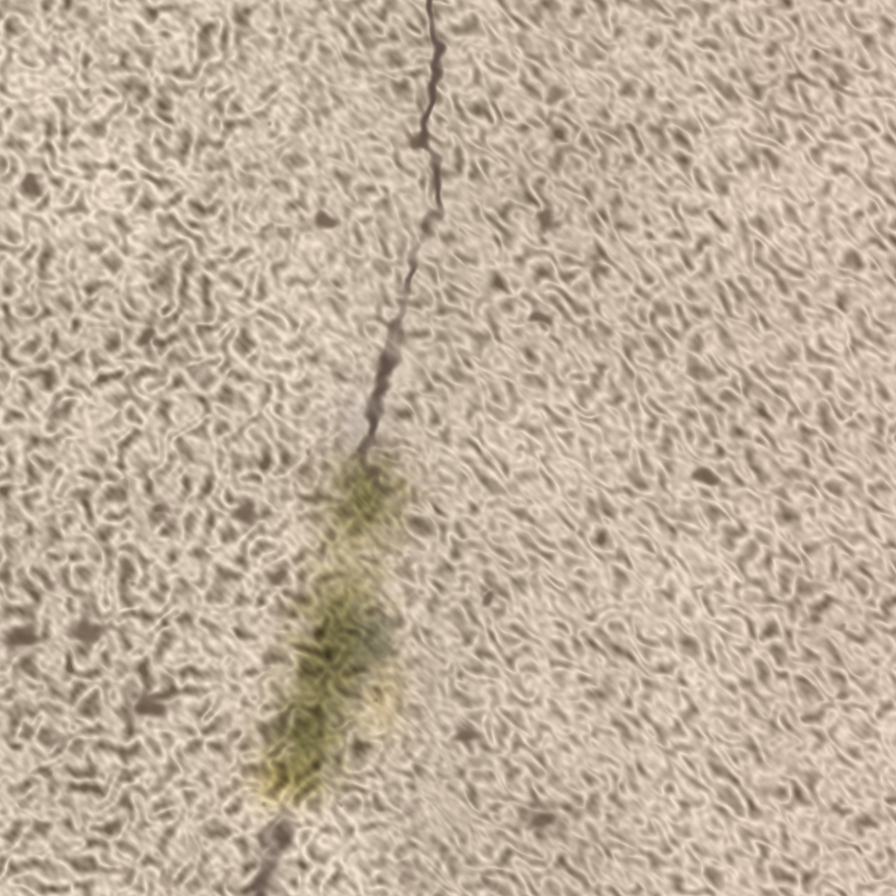
Give the GLSL for this texture, as a WebGL 2 fragment shader.

```glsl
#version 300 es
precision highp float;
// Weathered concrete with curly grain, dark pits, a thin crack and a mossy patch.

#define GRAIN_SCALE 46.0
#define GRAIN_CONTRAST 1.40
#define FINE_AMOUNT 0.32
#define TONE_GAIN 1.16
#define TONE_MEAN 0.665
#define PIT_CELLS 25.0
#define CRACK_WIDTH 0.0042
#define MOSS_WIDTH 0.042

uniform vec2 u_resolution;
out vec4 outColor;

const vec3 SHADOW = vec3(0.43, 0.37, 0.30);
const vec3 STONE  = vec3(0.90, 0.835, 0.765);
const vec3 PIT    = vec3(0.42, 0.35, 0.29);
const vec3 CRACK  = vec3(0.35, 0.29, 0.26);
const vec3 MOSS   = vec3(0.80, 0.79, 0.61);
const vec3 FRINGE = vec3(0.82, 0.78, 0.56);

// Crack path from the top edge to the bottom edge
const vec2 PATH[13] = vec2[13](
  vec2(0.478, 1.01), vec2(0.490, 0.930), vec2(0.471, 0.845), vec2(0.484, 0.825),
  vec2(0.489, 0.772), vec2(0.459, 0.705), vec2(0.430, 0.585), vec2(0.417, 0.545),
  vec2(0.415, 0.508), vec2(0.403, 0.494), vec2(0.421, 0.465), vec2(0.314, 0.090),
  vec2(0.287, -0.01));

// Larger pits: centre and radius
const vec3 PITS[16] = vec3[16](
  vec3(0.603, 0.646, 0.012), vec3(0.612, 0.752, 0.015), vec3(0.271, 0.427, 0.017),
  vec3(0.178, 0.433, 0.010), vec3(0.163, 0.626, 0.012), vec3(0.365, 0.752, 0.016),
  vec3(0.036, 0.794, 0.012), vec3(0.022, 0.288, 0.020), vec3(0.098, 0.295, 0.020),
  vec3(0.167, 0.212, 0.024), vec3(0.605, 0.085, 0.024), vec3(0.790, 0.466, 0.013),
  vec3(0.520, 0.180, 0.016), vec3(0.547, 0.330, 0.012), vec3(0.467, 0.843, 0.013),
  vec3(0.310, 0.357, 0.014));

vec2 hash2(vec2 cell) {
  uvec2 q = uvec2(ivec2(cell) + 4096) * uvec2(1597u, 3571u);
  uint n = (q.x ^ q.y) * 747796u + 28913u;
  n = (n ^ (n >> 15)) * 277803u;
  n ^= n >> 13;
  n *= 668265u;
  n ^= n >> 16;
  return vec2(n & 65535u, n >> 16) / 65535.0;
}

float corner(vec2 cell, vec2 offset) {
  float a = 6.2832 * hash2(cell).x;
  return dot(vec2(cos(a), sin(a)), offset);
}

// Gradient noise, about -0.7 to 0.7
float noise(vec2 p) {
  vec2 i = floor(p), f = p - i, e = vec2(1, 0);
  vec2 w = f * f * f * (f * (f * 6.0 - 15.0) + 10.0);
  return mix(mix(corner(i, f), corner(i + e.xy, f - e.xy), w.x),
             mix(corner(i + e.yx, f - e.yx), corner(i + 1.0, f - 1.0), w.x), w.y);
}

float segment(vec2 p, vec2 a, vec2 b) {
  vec2 d = b - a;
  return length(p - a - d * clamp(dot(p - a, d) / dot(d, d), 0.0, 1.0));
}

// Soft elliptical glow
float blob(vec2 p, vec2 centre, vec2 radius) {
  vec2 d = (p - centre) / radius;
  return exp(-dot(d, d));
}

// Pale rounded ridges along the zero lines of the noise
float grain(vec2 p) {
  vec2 warp = vec2(noise(p * 0.7 + 31.0), noise(p * 0.7 + 77.0));
  float n = noise(p + 0.65 * warp);
  return 1.02 - GRAIN_CONTRAST * sqrt(n * n + 0.004);
}

void main() {
  vec2 p = gl_FragCoord.xy / u_resolution;
  vec2 wobble = vec2(noise(p * 48.0 + 9.0), noise(p * 48.0 + 53.0));
  float left = 1.0 - smoothstep(0.35, 0.60, p.x + 0.15 * p.y);

  // Grain: tangled on the left, combed down to the right elsewhere
  vec2 combed = vec2(0.85 * (p.x - p.y), 1.45 * (p.x + p.y)) * 0.707;
  float tone = mix(grain(combed * GRAIN_SCALE), grain(p * GRAIN_SCALE + 200.0), left);
  tone += FINE_AMOUNT * noise(combed * 95.0 + 17.0) + 0.12 * noise(p * 7.0 + 5.0);
  tone = TONE_MEAN + TONE_GAIN * mix(0.90, 1.08, left) * (tone - 0.70);
  tone -= 0.07 * blob(p, vec2(0.05, 0.33), vec2(0.25)) + 0.05 * blob(p, vec2(0.65, 0.9), vec2(0.2));
  vec3 color = mix(SHADOW, STONE, clamp(tone, 0.0, 1.12));
  color += vec3(0.014, 0.003, 0.003) * smoothstep(0.4, 1.0, p.x);

  // Moss mask: clumps along a slanted spine
  float spine = segment(p + 0.03 * wobble, vec2(0.408, 0.450), vec2(0.332, 0.125));
  float moss = exp(-pow(spine / MOSS_WIDTH, 2.0)) * smoothstep(0.085, 0.13, p.y);
  moss *= 1.0 - 0.45 * blob(p, vec2(0.39, 0.375), vec2(0.08, 0.03));

  // Scattered small pits, denser on the left
  vec2 g = (p + 0.012 * wobble) * PIT_CELLS, cell = floor(g);
  vec2 rnd = hash2(cell + 500.0), jitter = hash2(cell + 900.0);
  float radius = 0.12 + 0.16 * rnd.y;
  float pit = 0.5 * step(rnd.x, mix(0.06, 0.22, left))
            * (1.0 - smoothstep(radius * 0.2, radius * 1.2, length(g - cell - 0.35 - 0.3 * jitter)));
  for (int i = 0; i < 16; i++) {
    vec2 d = (p + 0.014 * wobble - PITS[i].xy) * vec2(0.9, 1.2);
    pit = max(pit, 1.0 - smoothstep(0.25, 1.2, length(d) / PITS[i].z));
  }
  color = mix(color, PIT, 0.85 * pit * (1.0 - moss));

  // Pale chips and the cool stain beside the crack
  float chips = blob(p, vec2(0.454, 0.594), vec2(0.013, 0.025))
              + 0.7 * blob(p, vec2(0.503, 0.790), vec2(0.014, 0.022))
              + 0.6 * blob(p, vec2(0.465, 0.722), vec2(0.016, 0.020));
  color = mix(color, STONE, 0.65 * min(chips, 1.0));
  color = mix(color, vec3(0.70, 0.66, 0.64), 0.45 * blob(p, vec2(0.402, 0.525), vec2(0.026, 0.035)));

  // Moss colour, darkest in its cores, yellow at the lower fringe
  float core = blob(p, vec2(0.380, 0.280), vec2(0.032, 0.055))
             + 0.9 * blob(p, vec2(0.342, 0.180), vec2(0.036, 0.055))
             + 0.8 * blob(p, vec2(0.422, 0.285), vec2(0.022, 0.032))
             + 0.65 * blob(p, vec2(0.405, 0.445), vec2(0.036, 0.036));
  core = min(core * (1.0 + 0.8 * wobble.x), 1.0);
  float fringe = blob(p, vec2(0.428, 0.225), vec2(0.025, 0.05))
               + blob(p, vec2(0.312, 0.125), vec2(0.035, 0.035));
  color = mix(color, color * MOSS, moss);
  color *= 1.0 - core * vec3(0.33, 0.31, 0.37);
  color = mix(color, FRINGE * color / 0.78, 0.4 * min(fringe, 1.0) * (1.0 - 0.6 * core));

  // Crack: broken, wider in its lower parts, hidden under the moss
  float dist = 1.0;
  for (int i = 0; i < 12; i++)
    dist = min(dist, segment(p + 0.011 * wobble, PATH[i], PATH[i + 1]));
  float foot = 1.0 - smoothstep(0.07, 0.11, p.y);
  float width = CRACK_WIDTH * (1.0 + 0.6 * blob(p, vec2(0.425, 0.57), vec2(0.1, 0.055)) + 1.8 * foot);
  float strength = max(smoothstep(0.450, 0.470, p.y), 0.85 * foot);
  strength *= 1.0 - 0.8 * blob(p, vec2(0.47, 0.740), vec2(0.1, 0.025));
  strength *= 1.0 - 0.5 * blob(p, vec2(0.45, 0.66), vec2(0.1, 0.025));
  strength *= clamp(0.9 + 1.0 * noise(p * 30.0 + 3.0), 0.4, 1.0);
  float crack = 1.0 - smoothstep(width * 0.2, width * 1.9, dist);
  color = mix(color, CRACK, 0.88 * strength * crack);

  outColor = vec4(clamp(color, 0.0, 1.0), 1.0);
}
```
